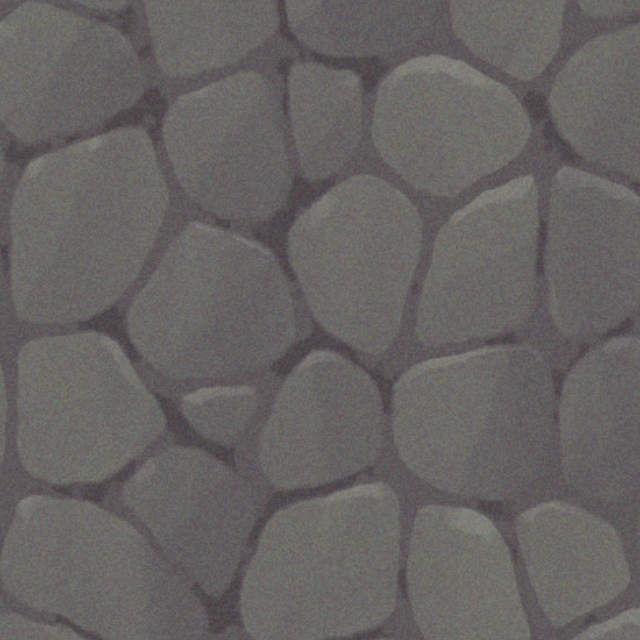
This texture is drawn by a Shadertoy shader. Its source:

```glsl
// Draws a wall of painted grey stones with flat facets, dark mortar and fine grain.

vec3 hash3(vec2 p) {
    vec3 q = fract(vec3(p.xyx) * vec3(0.1031, 0.1030, 0.0973));
    q += dot(q, q.yxz + 33.33);
    return fract((q.xxy + q.yzz) * q.zyx);
}

// Layered sines, roughly -1 to 1
float waves(vec2 p) {
    float sum = 0.0, amp = 0.5;
    for (int i = 0; i < 4; i++) {
        sum += amp * sin(p.x + 1.3 * sin(p.y)) * cos(p.y * 0.9 + sin(p.x * 0.7));
        p = mat2(1.5, 1.2, -1.2, 1.5) * p + 2.7;
        amp *= 0.6;
    }
    return sum;
}

vec3 grain(vec2 p) {
    vec2 c = floor(p), f = fract(p);
    vec3 low = mix(hash3(c), hash3(c + vec2(1, 0)), f.x);
    vec3 high = mix(hash3(c + vec2(0, 1)), hash3(c + vec2(1, 1)), f.x);
    return mix(low, high, f.y) - 0.5;
}

// Stone centre in its cell; z is the weight that makes it large or small
vec3 site(vec2 cell) {
    vec3 h = hash3(cell + 47.0);
    return vec3(cell + 0.14 + 0.72 * h.xy, 0.42 * h.z);
}

// Weighted cellular pattern: rounded edge distance, outward normal, stone site
float stones(vec2 p, out vec2 normal, out vec3 own) {
    vec2 cell = floor(p);
    float best = 1e3;
    for (int k = 0; k < 25; k++) {
        vec3 s = site(cell + vec2(k % 5 - 2, k / 5 - 2));
        float d = dot(s.xy - p, s.xy - p) - s.z;
        if (d < best) { best = d; own = s; }
    }
    float sum = 0.0;
    normal = vec2(0.0);
    for (int k = 0; k < 25; k++) {
        vec3 s = site(cell + vec2(k % 5 - 2, k / 5 - 2));
        vec2 across = s.xy - own.xy;
        float gap = length(across);
        if (gap < 0.001) continue;
        float d = dot(s.xy - p, s.xy - p) - s.z - best;
        float w = exp(-7.0 * d / gap);
        sum += w;
        normal += w * across / gap;
    }
    normal = normalize(normal + 1e-6);
    return -log(sum + 1e-9) / 14.0;
}

// Brightness of overlapping flat planes, cut by soft or crisp lines
float facets(vec2 r, vec2 id) {
    float tone = 0.57 + 0.2 * (hash3(id * 91.0).x - 0.5);
    for (int i = 0; i < 5; i++) {
        vec3 h = hash3(id * 57.0 + float(i) * 13.7);
        float angle = mix(-1.3, 0.5, h.x);
        float side = dot(r, vec2(cos(angle), sin(angle))) - 0.75 * (h.y - 0.5);
        side += 0.025 * waves(r * 7.0 + h.xy * 20.0);
        float soft = mix(0.012, 0.09, h.z * h.z);
        float step1 = 0.42 * (fract(h.z * 17.0) - 0.62);
        tone += step1 * smoothstep(-soft, soft, side);
    }
    return tone + 0.16 * r.y;
}

void mainImage(out vec4 fragColor, in vec2 fragCoord) {
    vec2 uv = fragCoord / iResolution.xy;
    vec2 p = uv * vec2(4.7, 4.2) + 3.0;
    p += 0.035 * vec2(waves(p * 4.0), waves(p * 4.0 + 9.0));

    vec2 normal;
    vec3 own;
    float edge = stones(p, normal, own);
    float patchy = waves(p * 2.3 + 5.0);
    float rough = waves(p * 9.0);

    // Stone faces, with broad brush variation
    float tone = facets(p - own.xy, own.xy) + 0.07 * patchy;
    tone += 0.04 * waves(p * vec2(17.0, 5.0));
    vec3 stone = mix(vec3(0.382, 0.368, 0.375), vec3(0.455, 0.451, 0.427), clamp(tone, 0.0, 1.15));

    // Pale chipped rims along the top edges
    float width = 0.055 + 0.07 * patchy + 0.025 * rough;
    float rim = smoothstep(0.45, 0.75, normal.y) * smoothstep(0.012, -0.012, edge - 0.05 - width);
    stone += vec3(0.055, 0.057, 0.052) * rim * smoothstep(-0.25, 0.3, waves(p * 3.1 + 14.0));

    // Mortar with broken dark crevices
    float crack = smoothstep(0.035, 0.008, edge + 0.012 * rough);
    crack *= smoothstep(0.05, 0.3, waves(p * 3.7 + 21.0));
    vec3 mortar = vec3(0.370, 0.348, 0.358) - vec3(0.055, 0.06, 0.055) * crack;
    float blur = 0.025 + 0.035 * smoothstep(0.0, 0.6, -patchy);
    float cover = smoothstep(0.025, 0.025 + blur, edge + 0.015 * rough - 0.012 * patchy);
    vec3 color = mix(mortar, stone, cover);

    // Fine coloured grain
    vec3 speck = grain(uv * 390.0);
    color += 0.055 * speck + 0.035 * speck.yyy;
    fragColor = vec4(color, 1.0);
}
```
